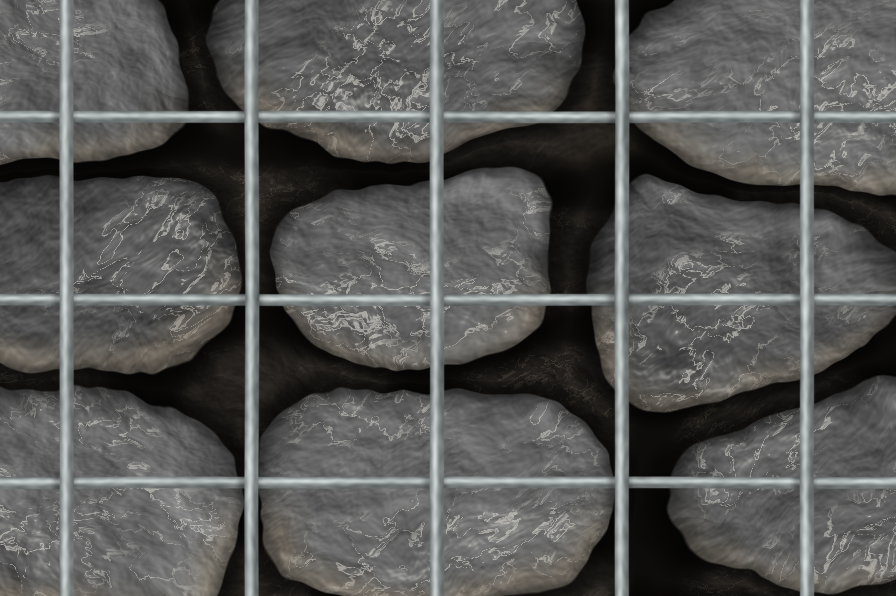
Reproduce this texture procedurally as a Shadertoy shader.

```glsl
const vec2 MESH_PITCH = vec2(0.3105, 0.307);
const vec2 MESH_START = vec2(0.112, 0.190);
const vec2 WIRE_RADIUS = vec2(0.0118, 0.0098);
const vec2 STONE_PITCH = vec2(0.60, 0.37);
const vec2 STONE_START = vec2(-0.20, 0.0);
const float STONE_JITTER = 0.46;
const float CORNER_SHARPNESS = 24.0;
const float GAP = 0.006;
const vec2 LIGHT = vec2(0.55, 0.83);
const vec3 GAP_COLOR = vec3(0.055, 0.048, 0.042);
const vec3 STONE_COLOR = vec3(0.385, 0.387, 0.385);
const vec3 DUST_COLOR = vec3(0.60, 0.55, 0.48);
const vec3 VEIN_COLOR = vec3(0.84, 0.83, 0.80);
const vec3 WIRE_DARK = vec3(0.36, 0.38, 0.38);
const vec3 WIRE_LIGHT = vec3(0.78, 0.81, 0.81);

struct Stone { float edge; vec2 local; vec2 id; };

vec2 hash2(vec2 p) {
    p = vec2(dot(p, vec2(127.1, 311.7)), dot(p, vec2(269.5, 183.3)));
    return fract(sin(p) * 43758.5);
}

float gradientNoise(vec2 p) {
    vec2 i = floor(p), f = fract(p);
    vec2 u = f * f * f * (f * (f * 6.0 - 15.0) + 10.0);
    vec4 n;
    for (int k = 0; k < 4; k++) {
        vec2 c = vec2(k & 1, k >> 1);
        float a = 6.2832 * hash2(i + c).x;
        n[k] = dot(vec2(cos(a), sin(a)), f - c);
    }
    return 1.4 * mix(mix(n.x, n.y, u.x), mix(n.z, n.w, u.x), u.y);
}

float fbm(vec2 p) {
    float sum = 0.0, amp = 0.5;
    for (int i = 0; i < 5; i++) {
        sum += amp * gradientNoise(p);
        p = mat2(1.6, 1.2, -1.2, 1.6) * p + 7.3;
        amp *= 0.55;
    }
    return sum;
}

vec2 stoneCenter(vec2 id) {
    return (id + 0.5 + STONE_JITTER * (hash2(id + 3.7) - 0.5)) * STONE_PITCH;
}

// Nearest stone, with a soft distance to its boundary that rounds the corners
Stone findStone(vec2 p) {
    p -= STONE_START;
    p += 0.030 * vec2(gradientNoise(p * 5.0), gradientNoise(p * 5.0 + 31.0));
    p += 0.007 * vec2(gradientNoise(p * 23.0), gradientNoise(p * 23.0 + 17.0));
    vec2 base = floor(p / STONE_PITCH), id = base;
    float nearest = 9.0;
    for (int k = 0; k < 9; k++) {
        vec2 c = base + vec2(k % 3 - 1, k / 3 - 1);
        float d = length((p - stoneCenter(c)) * vec2(0.72, 1.0));
        if (d < nearest) { nearest = d; id = c; }
    }
    vec2 local = p - stoneCenter(id);
    float sum = 0.0;
    for (int k = 0; k < 25; k++) {
        vec2 c = id + vec2(k % 5 - 2, k / 5 - 2);
        if (c == id) continue;
        vec2 across = (stoneCenter(c) - stoneCenter(id)) * vec2(0.72, 1.0);
        float d = dot(0.5 * across - local * vec2(0.72, 1.0), normalize(across));
        sum += exp(-CORNER_SHARPNESS * d);
    }
    return Stone(-log(sum) / CORNER_SHARPNESS, local, id);
}

// Tilt of the lowest of several random planes cut through the stone
vec2 facetTilt(Stone s) {
    vec2 tilt = vec2(0.0);
    float lowest = 0.0, rough = 0.035 * gradientNoise(s.local * 14.0 + s.id * 9.0);
    for (int k = 0; k < 6; k++) {
        vec2 h = hash2(s.id * 5.0 + float(k) * 1.7);
        float a = 1.0472 * (float(k) + h.x);
        vec2 dir = vec2(cos(a), sin(a));
        float plane = 0.09 + 0.08 * h.y + rough - dot(dir, s.local * vec2(0.7, 1.0));
        if (plane < lowest) { lowest = plane; tilt = dir; }
    }
    return tilt * smoothstep(0.0, 0.025, -lowest);
}

vec3 stoneColor(Stone s) {
    vec2 h = hash2(s.id + 11.0);
    float a = 1.4 * (h.x - 0.5);
    vec2 grain = mat2(cos(a), sin(a), -sin(a), cos(a)) * s.local * vec2(7.0, 11.0) + s.id * 13.0;
    float relief = fbm(grain);
    float slope = relief - fbm(grain + LIGHT * 0.06);
    float patches = gradientNoise(grain * 0.45 + 5.0);
    float light = 0.94 + 0.22 * (h.y - 0.5) + 0.17 * dot(facetTilt(s), LIGHT);
    light += 1.25 * slope + 0.22 * relief + 0.10 * patches;
    vec3 col = STONE_COLOR * max(light, 0.25);
    // Pale mineral veins, gathered in patches
    float web = fbm(grain * 1.5 + 1.2 * relief + 40.0);
    float vein = smoothstep(0.055, 0.0, abs(web)) * smoothstep(-0.25, 0.5, patches + relief);
    vein += 0.7 * smoothstep(0.16, 0.40, slope + 0.25 * patches);
    col = mix(col, VEIN_COLOR, 0.62 * min(vein, 1.0));
    // Dusty lower rim and shaded upper rim
    float rim = 1.0 - smoothstep(0.015, 0.065, s.edge + 0.03 * relief);
    float under = smoothstep(0.02, -0.10, s.local.y);
    col = mix(col, DUST_COLOR * (0.9 + 1.2 * slope), 0.6 * rim * under);
    return col * mix(1.0, 0.74, rim * (1.0 - under));
}

// Round galvanised rod: x is the signed offset in radii, y runs along it
vec3 wireColor(float offset, float along) {
    float shine = exp(-3.5 * (offset + 0.25) * (offset + 0.25));
    float wear = 0.07 * gradientNoise(vec2(offset * 1.5, along * 45.0)) + 0.09 * gradientNoise(vec2(along * 7.0, 3.0));
    return mix(WIRE_DARK, WIRE_LIGHT, clamp(0.12 + 0.80 * shine, 0.0, 1.0)) + wear;
}

void mainImage(out vec4 fragColor, in vec2 fragCoord) {
    float px = 1.0 / iResolution.y;
    vec2 p = fragCoord * px;
    // Dim stones behind the gaps, then the front stones
    Stone back = findStone(p * 1.3 + vec2(4.37, 7.21));
    vec3 col = mix(GAP_COLOR, stoneColor(back) * vec3(0.42, 0.38, 0.34), smoothstep(0.01, 0.07, back.edge));
    Stone front = findStone(p);
    float edge = front.edge - GAP - 0.014 * hash2(front.id).y;
    col *= mix(0.35, 1.0, smoothstep(0.0, -0.04, edge));
    col = mix(col, stoneColor(front) * mix(0.65, 1.0, smoothstep(0.0, 0.018, edge)), smoothstep(-px, px, edge));
    // Welded mesh, upright rods in front
    vec2 m = p - MESH_START + 0.0012 * vec2(gradientNoise(p * 3.0), gradientNoise(p * 3.0 + 9.0));
    vec2 d = m - MESH_PITCH * round(m / MESH_PITCH);
    vec2 cover = 1.0 - smoothstep(WIRE_RADIUS - px, WIRE_RADIUS + px, abs(d));
    vec3 level = wireColor(-d.y / WIRE_RADIUS.y, p.x + 2.0 * floor(m.y / MESH_PITCH.y + 0.5));
    level *= mix(0.72, 1.0, smoothstep(0.010, 0.026, abs(d.x + 0.004)));
    vec3 upright = wireColor(d.x / WIRE_RADIUS.x, p.y + 3.0 * floor(m.x / MESH_PITCH.x + 0.5));
    col = mix(col, level, cover.y);
    col = mix(col, upright, cover.x);
    fragColor = vec4(clamp(col, 0.0, 1.0), 1.0);
}
```
